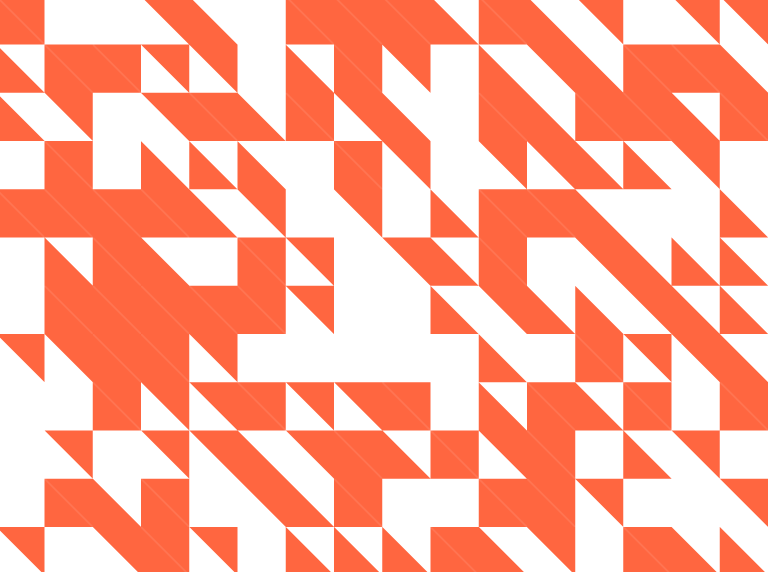
Reproduce this pattern procedurally as a WebGL 1 fragment shader.

```glsl
precision highp float;

uniform vec2 u_resolution;

const vec3 CORAL = vec3(1.0, 0.4, 0.25);

float hash(vec3 p) {
  p = fract(p * vec3(0.1031, 0.1137, 0.0973));
  p += dot(p, p.yzx + 33.33);
  return fract((p.x + p.y) * p.z);
}

// 1 if the chosen half of a cell is filled: side 0 is lower left, 1 is upper right
float halfFilled(vec2 cell, float side) {
  return step(0.5, hash(vec3(cell + 7.0, side * 19.0 + 3.0)));
}

// Coral coverage at a point in cell units, with y pointing down
float triangles(vec2 p) {
  vec2 cell = floor(p);
  vec2 f = p - cell;
  float lower = halfFilled(cell, 0.0);
  float upper = halfFilled(cell, 1.0);
  float fill = f.y > f.x ? lower : upper;

  // Faint pale seam where two filled halves meet
  float diagonal = abs(f.x - f.y) * 0.7071;
  float seam = lower * upper * (1.0 - smoothstep(0.008, 0.028, diagonal));
  return fill - 0.1 * seam;
}

void main() {
  // Just under 16 columns and 12 rows, with the first ones slightly cropped
  float cellsPerPixel = 15.92 / u_resolution.x;
  vec2 fromTopLeft = vec2(gl_FragCoord.x, u_resolution.y - gl_FragCoord.y);

  // Average a 4 by 4 grid of samples to smooth every edge
  float coverage = 0.0;
  for (int i = 0; i < 4; i++) {
    for (int j = 0; j < 4; j++) {
      vec2 offset = (vec2(float(i), float(j)) - 1.5) / 4.0;
      coverage += triangles((fromTopLeft + offset) * cellsPerPixel + 0.078);
    }
  }
  gl_FragColor = vec4(mix(vec3(1.0), CORAL, coverage / 16.0), 1.0);
}
```
